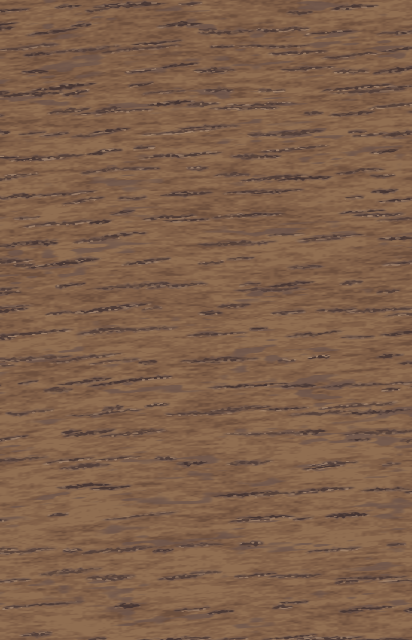
A Shadertoy shader for this texture:

```glsl
// Stained oak: brown fibres running slightly uphill, crossed by loose rows of
// dark, tapered pores with pale glints. Fibres are stretched value noise;
// pores are grainy spindles scattered by hash along rows that tighten upward.

const vec3 OAK_LIGHT   = vec3(0.565, 0.432, 0.318);
const vec3 OAK_MID     = vec3(0.510, 0.378, 0.282);
const vec3 OAK_DARK    = vec3(0.425, 0.308, 0.238);
const vec3 PORE_FRINGE = vec3(0.420, 0.328, 0.295);
const vec3 PORE_CORE   = vec3(0.255, 0.192, 0.187);
const vec3 PORE_GLINT  = vec3(0.690, 0.570, 0.465);

const float GRAIN_SLOPE  = 0.055;   // rise of the fibres per unit of run
const float ROW_DENSITY  = 20.0;    // pore rows per height at the bottom
const float ROW_GROWTH   = 6.5;     // tightening of the rows towards the top
const float CELL_WIDTH   = 0.17;    // spacing of pore groups along a row
const int   PORES_IN_CELL = 3;
const float PORE_CHANCE  = 0.80;
const float PORE_THICK   = 0.0025;  // half thickness of a typical pore
const float FRINGE_WIDTH = 0.0038;

// Integer hash giving two values in 0..1
vec2 hash2(vec2 cell, int seed) {
    uvec2 h = uvec2(ivec2(cell)) * 1664525u + uint(seed) * 747796405u + 1013904223u;
    h.x += h.y * 1664525u;
    h.y += h.x * 1664525u;
    h ^= h >> 16u;
    h.x += h.y * 1664525u;
    h.y += h.x * 1664525u;
    h ^= h >> 16u;
    return vec2(h & 65535u) / 65535.0;
}

float noise(vec2 p, int seed) {
    vec2 i = floor(p), f = fract(p);
    f = f * f * (3.0 - 2.0 * f);
    float low  = mix(hash2(i, seed).x, hash2(i + vec2(1, 0), seed).x, f.x);
    float high = mix(hash2(i + vec2(0, 1), seed).x, hash2(i + vec2(1, 1), seed).x, f.x);
    return mix(low, high, f.y);
}

// Height of a pore row: inverse of the quadratic row count
float rowHeight(float row) {
    float disc = ROW_DENSITY * ROW_DENSITY + 4.0 * ROW_GROWTH * row;
    return (sqrt(max(disc, 0.0)) - ROW_DENSITY) / (2.0 * ROW_GROWTH);
}

// Fibre colour from broad bands down to single hairs
vec3 fibreColour(vec2 p) {
    vec2 g = vec2(p.x, p.y - GRAIN_SLOPE * p.x);
    g.y += 0.012 * (noise(p * vec2(5.0, 9.0), 1) - 0.5);
    float tone = 0.53;
    tone += 0.13 * (noise(g * vec2(3.0, 17.0), 2) - 0.5);
    tone += 0.26 * (noise(g * vec2(9.0, 66.0), 3) - 0.5);
    tone += 0.42 * (noise(g * vec2(22.0, 160.0), 4) - 0.5);
    tone += 0.48 * (noise(g * vec2(50.0, 330.0), 5) - 0.5);
    tone += 0.34 * (noise(g * vec2(160.0, 470.0), 6) - 0.5);
    tone += 0.10 * (0.5 - p.y);
    vec3 colour = mix(OAK_DARK, OAK_MID, smoothstep(0.08, 0.50, tone));
    colour = mix(colour, OAK_LIGHT, smoothstep(0.45, 0.80, tone));
    // Sparse greyish flecks between the pores
    float fleck = noise(g * vec2(40.0, 230.0), 7) * noise(g * vec2(10.0, 50.0), 8);
    return mix(colour, PORE_FRINGE, 0.75 * smoothstep(0.45, 0.70, fleck));
}

// Coverage of pores at p: x core, y fringe, z glint
vec3 poreCover(vec2 p, float pixel) {
    float rough = noise(p * vec2(190.0, 330.0), 10);
    float speckle = noise(p * vec2(210.0, 430.0), 11);
    vec2 q = p;
    q.y += 0.010 * (noise(p * vec2(4.0, 5.0), 12) - 0.5);
    q.y += 0.003 * (noise(p * vec2(28.0, 45.0), 13) - 0.5);
    q.y += 0.0016 * (noise(p * vec2(90.0, 120.0), 15) - 0.5);
    float row0 = floor(q.y * (ROW_DENSITY + ROW_GROWTH * q.y) + 0.5);
    float col0 = floor(q.x / CELL_WIDTH);
    float soft = max(0.0011, 0.6 * pixel);
    vec3 cover = vec3(0.0);

    for (int j = -1; j <= 1; j++)
    for (int i = -1; i <= 1; i++)
    for (int k = 0; k < PORES_IN_CELL; k++) {
        vec2 cell = vec2(col0 + float(i), row0 + float(j));
        vec2 place = hash2(cell, 20 + k);
        vec2 shape = hash2(cell, 40 + k);
        vec2 style = hash2(cell, 60 + k);
        if (style.x > PORE_CHANCE) continue;

        // Spindle leaning with the grain, blunt in the middle
        float across = (float(k) + place.x) / float(PORES_IN_CELL);
        vec2 centre = vec2((cell.x + across) * CELL_WIDTH,
                           rowHeight(cell.y) + 0.016 * (place.y - 0.5));
        float halfLength = mix(0.016, 0.070, shape.x * shape.x * 0.6 + shape.x * 0.4);
        vec2 d = q - centre;
        d.y -= d.x * GRAIN_SLOPE * mix(0.7, 1.8, shape.y);
        float along = d.x / halfLength;
        float taper = max(1.0 - along * along, 0.0);
        float thick = PORE_THICK * mix(0.5, 1.25, style.y) * taper * (0.25 + 1.4 * rough);
        float edge = abs(d.y) - thick;
        float inside = smoothstep(0.0, 0.45, taper);
        float depth = mix(0.55, 1.0, fract(style.x * 71.0));

        float core = inside * depth * (1.0 - smoothstep(-soft, soft, edge));
        float fringe = inside * (1.0 - smoothstep(0.0, FRINGE_WIDTH, edge));
        // Glint hugging one flank, broken into grains
        float flank = (fract(style.x * 37.0) < 0.7 ? -0.7 : 0.5) * PORE_THICK;
        float band = 1.0 - smoothstep(0.0005, 0.0022, abs(d.y - flank));
        float shine = mix(0.25, 1.0, fract(style.y * 53.0));
        float glint = inside * band * shine * smoothstep(0.48, 0.80, speckle);
        cover = max(cover, vec3(core, fringe, glint));
    }
    // Mineral grains inside the pores lighten the core
    cover.x *= 1.0 - 0.5 * smoothstep(0.35, 0.85, speckle);
    return cover;
}

void mainImage(out vec4 fragColor, in vec2 fragCoord) {
    float pixel = 1.0 / iResolution.y;
    vec2 p = fragCoord * pixel;
    vec3 colour = fibreColour(p);
    vec3 pore = poreCover(p, pixel);
    float patchy = 0.15 + 0.7 * noise(p * vec2(80.0, 260.0), 14);
    colour = mix(colour, PORE_FRINGE, pore.y * patchy);
    colour = mix(colour, PORE_CORE, 0.92 * pore.x);
    colour = mix(colour, PORE_GLINT, 0.72 * pore.z);
    fragColor = vec4(colour, 1.0);
}
```
